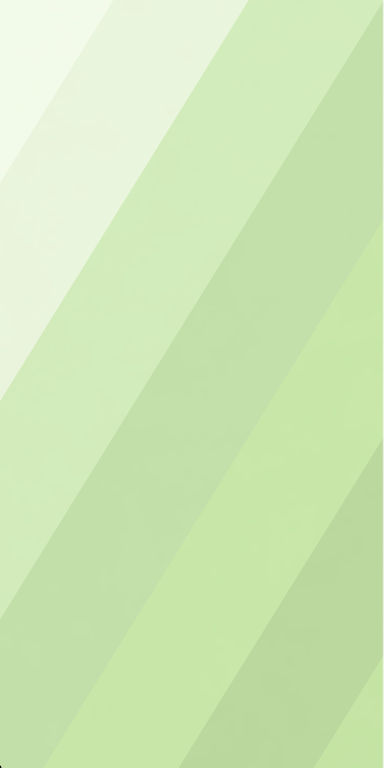
Write a Shadertoy shader that draws this background.

```glsl
// Broad diagonal stripes in pale greens, lightest at the upper left.
// A slanted coordinate is cut into equal bands with smoothed edges;
// faint mottling, a pale right rim and a dark corner finish the sheet.

// Sineless hash of a lattice point, 0 to 1
float hash(vec2 cell) {
    vec3 q = fract(cell.xyx * 0.1031);
    q += dot(q, q.yzx + 33.33);
    return fract((q.x + q.y) * q.z);
}

// Smooth value noise, 0 to 1
float valueNoise(vec2 p) {
    vec2 cell = floor(p);
    vec2 f = fract(p);
    f = f * f * (3.0 - 2.0 * f);
    float low = mix(hash(cell), hash(cell + vec2(1.0, 0.0)), f.x);
    float high = mix(hash(cell + vec2(0.0, 1.0)), hash(cell + 1.0), f.x);
    return mix(low, high, f.y);
}

void mainImage(out vec4 fragColor, in vec2 fragCoord) {
    // Canvas widths, measured from the upper left corner
    vec2 p = vec2(fragCoord.x, iResolution.y - fragCoord.y) / iResolution.x;
    float pixel = 1.0 / iResolution.x;

    // Stripe coordinate: grows by one per band
    float stripe = (p.x + p.y / 1.613 - 0.2956) / 0.3523;
    float halfEdge = 0.59 * pixel / 0.3523;

    vec3 bandColors[7] = vec3[7](
        vec3(0.951, 0.981, 0.914),
        vec3(0.918, 0.960, 0.868),
        vec3(0.828, 0.924, 0.732),
        vec3(0.764, 0.874, 0.665),
        vec3(0.781, 0.903, 0.656),
        vec3(0.731, 0.846, 0.620),
        vec3(0.769, 0.892, 0.643));

    // Lay each band over the one before it
    vec3 color = bandColors[0];
    for (int i = 1; i < 7; i++) {
        float edge = float(i - 1);
        float cover = smoothstep(-halfEdge, halfEdge, stripe - edge);
        color = mix(color, bandColors[i], cover);
    }

    // Faint mottling and a slight brightening toward the right
    float mottle = valueNoise(p * 14.0) + 0.6 * valueNoise(p * 45.0) - 0.8;
    color += 0.003 * mottle + 0.003 * (p.x - 0.5);

    // Thin pale rim on the right
    float rim = clamp((p.x - 0.9969) / pixel + 0.5, 0.0, 1.0);
    color = mix(color, vec3(1.0), 0.65 * rim);

    // Small upright dark speck in the lower left corner
    vec2 fromCorner = fragCoord / iResolution.x;
    float speck = length(fromCorner * vec2(1.3, 0.8)) - 0.005;
    color *= smoothstep(-0.5 * pixel, 0.5 * pixel, speck);

    fragColor = vec4(color, 1.0);
}
```
